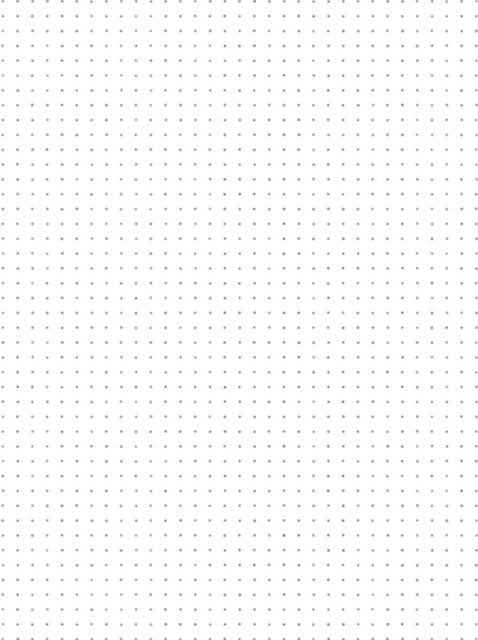
Write a Shadertoy shader that draws this pattern.

```glsl
// Dot-grid paper: small soft grey dots on white, with slight print variation.
#define PITCH vec2(0.02312, 0.02318)  // dot spacing, in canvas heights
#define FIRST_DOT vec2(0.0045, 0.0021) // first dot, from the top left
#define DOT_RADIUS 0.0019
#define DOT_SOFTNESS 0.0017
#define RADIUS_VARIATION 0.10
#define INK_VARIATION 0.07
#define JITTER 0.0004
#define SPECKLE 0.012
#define GRAIN_SCALE 512.0
#define PAPER vec3(1.0)
#define INK vec3(0.585, 0.58, 0.58)

float hash(vec2 p) {
    return fract(sin(dot(p, vec2(127.1, 311.7))) * 43758.5453);
}

// Signed random value in -1..1
float vary(vec2 p) {
    return 2.0 * hash(p) - 1.0;
}

void mainImage(out vec4 fragColor, in vec2 fragCoord) {
    // Canvas heights, measured from the top left
    vec2 pos = vec2(fragCoord.x, iResolution.y - fragCoord.y) / iResolution.y;

    // Nearest dot and the offset from its centre
    vec2 grid = (pos - FIRST_DOT) / PITCH;
    vec2 cell = floor(grid + 0.5);
    vec2 offset = (grid - cell) * PITCH;
    offset -= JITTER * vec2(vary(cell + 3.7), vary(cell + 8.3));

    // Soft dot with uneven size and ink
    float dist = length(offset);
    float radius = DOT_RADIUS * (1.0 + RADIUS_VARIATION * vary(cell + 15.1));
    float soft = max(DOT_SOFTNESS, 0.75 / iResolution.y);
    float dotMask = 1.0 - smoothstep(radius - soft, radius + soft, dist);
    float columnTone = vary(vec2(cell.x, 51.0));
    vec3 ink = INK + INK_VARIATION * (0.5 * vary(cell + 27.9) + 0.5 * columnTone);

    // Faint warm grain that fades away from each dot
    float grain = hash(floor(pos * GRAIN_SCALE));
    float halo = 1.0 - smoothstep(0.2, 0.6, dist / PITCH.y);
    vec3 paper = PAPER - SPECKLE * grain * halo * vec3(0.7, 0.8, 1.0);

    fragColor = vec4(mix(paper, ink, dotMask), 1.0);
}
```
